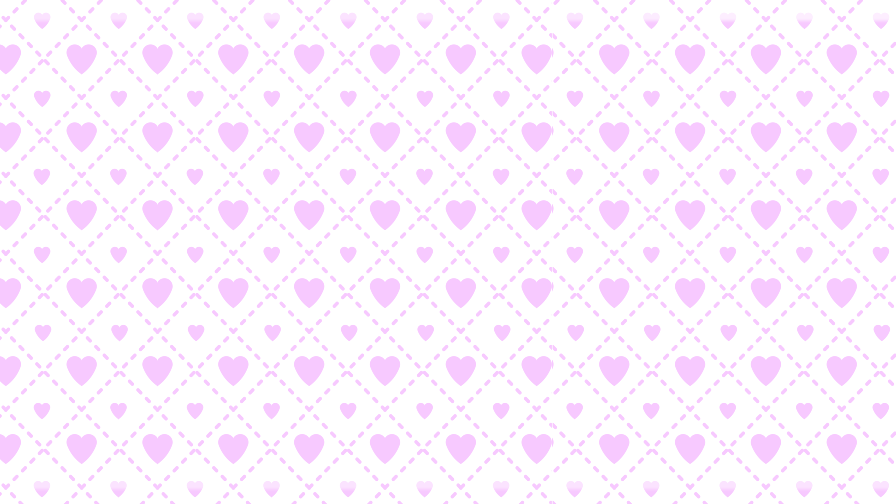
This pattern is drawn by a WebGL 2 fragment shader. Its source:

```glsl
#version 300 es
precision highp float;
// Pink hearts, large and small, inside a diamond lattice of dashed lines on white.
uniform vec2 u_resolution;
out vec4 outColor;

const vec3 PAPER = vec3(1.0);
const vec3 PINK = vec3(0.97, 0.79, 1.0);

// Layout: the canvas height is 432 units.
const float HEIGHT = 432.0;
const vec2 LARGE_STEP = vec2(65.0, 66.8);
const vec2 LARGE_START = vec2(5.0, 47.2);
const vec2 SMALL_STEP = vec2(65.6, 66.9);
const vec2 SMALL_START = vec2(36.4, 12.8);
const float SEAM_X = 473.5;

float hash(float n) {
  return fract(sin(n * 127.1 + 3.7) * 437.58);
}

// Coverage of a shape from its signed distance.
float fill(float dist, float pixel) {
  return 1.0 - smoothstep(-0.5 * pixel, 0.5 * pixel, dist);
}

// Heart of half-size r: a round lobe joined to a wide arc, mirrored.
float heart(vec2 p, float r) {
  p = vec2(abs(p.x), p.y) / r;
  const vec2 lobe = vec2(0.46, 0.44);
  const vec2 arc = vec2(-1.491, 1.15);
  const vec2 joint = vec2(0.94, -0.342);
  vec2 q = p - lobe;
  bool upper = joint.x * q.y - joint.y * q.x > 0.0;
  return r * (upper ? length(q) - 0.54 : length(p - arc) - 2.616);
}

// Rounded dashes on one family of diagonals; nine dashes per full diagonal.
float dashes(float along, float across, vec2 size) {
  float line = round(across);
  float diagonal = length(size);
  float lineGap = size.x * size.y / diagonal;
  float phase = (along + line) * 4.5 + 0.35;
  vec2 d = vec2((phase - round(phase)) * diagonal / 9.0, (across - line) * lineGap);
  return length(vec2(max(abs(d.x) - 1.7, 0.0), d.y)) - 1.5;
}

// Both diagonal families, crossing between the large hearts.
float lattice(vec2 cell, vec2 size) {
  vec2 q = cell - vec2(0.5, 0.0);
  float rising = dashes(q.x + q.y, q.x - q.y, size);
  float falling = dashes(q.y - q.x, q.x + q.y, size);
  return min(rising, falling);
}

// Washed-out upper halves of the small hearts in the outermost rows.
float wear(float row, float y, float x) {
  float isTop = step(5.5, row);
  float isEdge = max(isTop, 1.0 - step(0.5, row));
  float loss = mix(0.48, 0.68, isTop * smoothstep(450.0, 600.0, x));
  return 1.0 - isEdge * loss * smoothstep(-2.5, 2.5, y);
}

void main() {
  float pixel = HEIGHT / u_resolution.y;
  vec2 p = gl_FragCoord.xy * pixel;
  float right = step(SEAM_X, p.x);

  // Large hearts, slightly displaced past the seam.
  vec2 cell = (p - LARGE_START - vec2(1.5 * right, 0.0)) / LARGE_STEP;
  float large = fill(heart((cell - round(cell)) * LARGE_STEP, 13.0), pixel);

  // Dashed lattice, thinned along the vertical seam.
  float seam = 1.0 - 0.6 * fill(abs(p.x - SEAM_X) - 0.5, pixel);
  float lines = fill(lattice(cell, LARGE_STEP), pixel) * seam;

  // Small hearts, with a slight drift from row to row.
  vec2 small = (p - SMALL_START + vec2(2.6 * right, 0.0)) / SMALL_STEP;
  float row = round(small.y);
  small.x -= (hash(row) - 0.5) * 0.02;
  vec2 local = (small - round(small)) * SMALL_STEP;
  float little = fill(heart(local, 7.1), pixel) * wear(row, local.y, p.x);

  float ink = max(large, max(lines, little));
  outColor = vec4(mix(PAPER, PINK, ink), 1.0);
}
```
